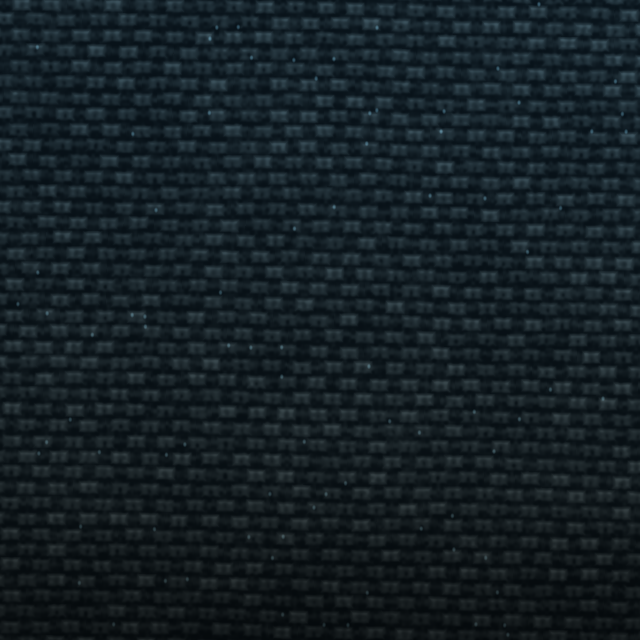
Give the GLSL for this texture, as a WebGL 2 fragment shader.

```glsl
#version 300 es
precision highp float;
// Dark blue-grey woven cloth: offset rows of raised double-thread stitches.

uniform vec2 u_resolution;
out vec4 fragColor;

const vec2 STITCHES = vec2(21.0, 41.0);      // repeats across, rows down
const float TILT = 0.018;                    // slope of the rows
const float BEND = 0.005;                    // slack in the cloth
const vec2 STITCH_HALF = vec2(0.58, 0.37);   // raised part, in row heights
const float STITCH_SOFT = 0.20;
const float THREAD_OFFSET = 0.30;            // the two threads of a stitch
const float THREAD_WIDTH = 0.17;
const float JITTER = 0.13;
const float FIBRE_SCALE = 165.0;
const float FIBRE_AMOUNT = 0.30;
const float SPECK_GRID = 60.0;
const float SPECK_SHARE = 0.022;

const vec3 SHADOW = vec3(0.030, 0.062, 0.082);
const vec3 BODY = vec3(0.118, 0.160, 0.180);
const vec3 SHEEN = vec3(0.235, 0.290, 0.312);
const vec3 COOL_TINT = vec3(0.94, 1.04, 1.09);
const vec3 WARM_TINT = vec3(1.04, 0.99, 0.95);
const vec3 SPECK = vec3(0.15, 0.21, 0.23);

float hash(vec2 p) {
    vec3 q = fract(vec3(p.xyx) * 0.1031);
    q += dot(q, q.yzx + 33.33);
    return fract((q.x + q.y) * q.z);
}

float noise(vec2 p) {
    vec2 i = floor(p), f = fract(p);
    f = f * f * (3.0 - 2.0 * f);
    float low = mix(hash(i), hash(i + vec2(1, 0)), f.x);
    float high = mix(hash(i + vec2(0, 1)), hash(i + vec2(1, 1)), f.x);
    return mix(low, high, f.y);
}

float bump(float x, float width) {
    return exp(-x * x / (width * width));
}

// Height-like tone of the weave, 0 in the gaps to 1 on the ridges.
float weave(vec2 p) {
    vec2 grid = p * STITCHES;
    float row = floor(grid.y);
    grid.x += 0.5 * mod(row, 2.0);
    vec2 id = vec2(floor(grid.x), row);
    vec2 q = (fract(grid) - 0.5) * vec2(2.0, 1.0);
    q += JITTER * (vec2(hash(id + 7.3), hash(id + 51.7)) - 0.5);

    // Raised stitch with rounded edges
    vec2 d = abs(q) - STITCH_HALF;
    float edge = length(max(d, 0.0)) + min(max(d.x, d.y), 0.0);
    float raised = 1.0 - smoothstep(-STITCH_SOFT, STITCH_SOFT * 0.7, edge);

    // Twin upright threads joined by a lit upper edge
    float threads = bump(abs(q.x) - THREAD_OFFSET, THREAD_WIDTH);
    float ridge = bump(q.y - 0.22, 0.15);
    float groove = bump(q.x, 0.14) * bump(q.y + 0.12, 0.20);
    float top = 0.43 + 0.12 * threads + 0.19 * ridge - 0.16 * groove;
    top += 0.24 * (hash(id + 19.1) - 0.5);

    // Sunken crossing thread between stitches
    float sunk = 0.10 + 0.22 * bump(q.y - 0.06, 0.24);
    return mix(sunk, top, raised);
}

// Sparse bright lint caught in the cloth
float specks(vec2 p) {
    vec2 grid = p * SPECK_GRID;
    vec2 id = floor(grid);
    vec2 centre = 0.3 + 0.4 * vec2(hash(id + 3.1), hash(id + 88.4));
    float dist = length((fract(grid) - centre) * vec2(1.2, 0.9));
    float present = step(1.0 - SPECK_SHARE, hash(id + 140.6));
    return present * (1.0 - smoothstep(0.04, 0.28, dist));
}

void main() {
    vec2 uv = gl_FragCoord.xy / u_resolution;

    // Slight tilt and uneven stretch
    vec2 cloth = uv + TILT * vec2(0.5 - uv.y, uv.x - 0.5);
    cloth += BEND * (vec2(noise(uv * 4.0), noise(uv * 4.0 + 30.0)) - 0.5);

    // Yarn tone with fibres and broad wear
    float fibre = noise(uv * FIBRE_SCALE) * 0.65
                + noise(uv * FIBRE_SCALE * 0.45 + 17.0) * 0.35;
    float wear = noise(uv * 9.0 + 60.0) - 0.5;
    float tone = weave(cloth) + FIBRE_AMOUNT * (fibre - 0.5) + 0.06 * wear;
    tone = clamp(tone, 0.0, 1.0);
    vec3 colour = mix(SHADOW, BODY, smoothstep(0.0, 0.5, tone));
    colour = mix(colour, SHEEN, smoothstep(0.42, 1.0, tone));
    colour += SPECK * specks(uv);

    // Light from the upper right, fading at the lower edge
    float light = 0.84 + 0.20 * uv.y + 0.10 * uv.x * uv.y;
    light *= mix(0.72, 1.04, smoothstep(-0.05, 0.32, uv.y));
    colour *= light * mix(WARM_TINT, COOL_TINT, smoothstep(0.05, 0.9, uv.y));
    fragColor = vec4(colour, 1.0);
}
```
